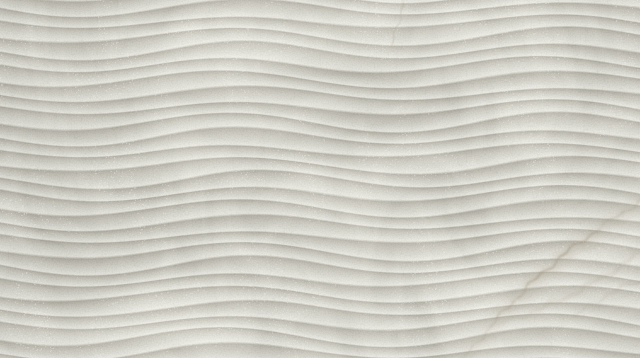
A WebGL 1 fragment shader for this texture:

```glsl
precision highp float;
uniform vec2 u_resolution;

const float TAU = 6.2831853;
const float ASPECT = 1.79;

// Relief
const float RIDGES = 25.0;
const float RIDGE_SHIFT = -0.4;
const float WAVES = 2.0;
const float CREST_X = 0.375;
const float WAVE_HEIGHT = 0.0215;
const float SWELLING = 0.13;
const float LIP = 0.16;
const float SHADE_CURVE = 0.78;

// Stone
const vec3 GROOVE = vec3(0.710, 0.700, 0.658);
const vec3 CREST = vec3(0.928, 0.928, 0.902);
const vec3 FLECK = vec3(0.93, 0.93, 0.91);
const vec3 VEIN = vec3(0.62, 0.57, 0.49);
const float CLOUD_DEPTH = 0.034;
const float SLOPE_DEPTH = 0.010;
const float GRAIN_DEPTH = 0.045;
const float GRAIN_SCALE = 210.0;
const float FLECK_SCALE = 125.0;

vec2 hash2(vec2 p) {
  vec2 q = vec2(dot(p, vec2(127.1, 311.7)), dot(p, vec2(269.5, 183.3)));
  return fract(sin(q) * 43758.545);
}

// Distance to the nearest scattered point, and that point's random value
vec2 cellular(vec2 p) {
  vec2 cell = floor(p);
  vec2 nearest = vec2(8.0, 0.0);
  for (int j = -1; j <= 1; j++) {
    for (int i = -1; i <= 1; i++) {
      vec2 id = cell + vec2(float(i), float(j));
      float d = length(id + hash2(id) - p);
      if (d < nearest.x) nearest = vec2(d, hash2(id + 57.0).x);
    }
  }
  return nearest;
}

// Layered sines, about -1 to 1
float clouds(vec2 p) {
  float sum = 0.0;
  float weight = 0.5;
  for (int i = 0; i < 5; i++) {
    p = mat2(0.8, 0.6, -0.6, 0.8) * p * 1.7 + 1.3;
    p += 0.6 * sin(p.yx * 1.3);
    sum += weight * sin(p.x) * sin(p.y);
    weight *= 0.75;
  }
  return sum;
}

// Bowed, ragged streak from a to b
float vein(vec2 p, vec2 a, vec2 b, float bow, float width) {
  vec2 span = b - a;
  float len = length(span);
  vec2 dir = span / len;
  float along = dot(p - a, dir);
  float side = dot(p - a, vec2(-dir.y, dir.x));
  float h = along / len;
  side -= bow * sin(0.5 * TAU * h);
  side -= 0.004 * sin(along * 47.0) + 0.003 * sin(along * 113.0 + 1.0);
  float ends = smoothstep(-0.05, 0.08, h) * (1.0 - smoothstep(0.92, 1.05, h));
  return ends * exp(-side * side / (width * width));
}

// Ridge shade: 0 in the groove, rising downward to 1 at the lip
float ridgeShade(vec2 uv) {
  float drift = 0.015 * sin(uv.y * 9.0 + 1.0) + 0.006 * sin(uv.y * 23.0);
  float wave = WAVE_HEIGHT * cos(TAU * WAVES * (uv.x - CREST_X + drift));
  float row = (uv.y - wave) * RIDGES + RIDGE_SHIFT;
  // Neighbouring ridges swell and narrow along their length
  row += SWELLING * sin(row * 2.1 + uv.x * 9.0);
  row += 0.5 * SWELLING * sin(row * 1.3 - uv.x * 14.0 + 2.0);
  float t = 1.0 - fract(row);
  float lip = max(LIP, 1.5 * RIDGES / u_resolution.y);
  return pow(t, SHADE_CURVE) * (1.0 - smoothstep(1.0 - lip, 1.0, t));
}

void main() {
  vec2 uv = gl_FragCoord.xy / u_resolution;
  vec2 p = uv * vec2(ASPECT, 1.0);
  float cloud = clouds(p * 3.0);
  float patches = clouds(p * 7.0 + 9.0);

  // Carved ridges, softer where the stone is cloudy
  float shade = ridgeShade(uv);
  shade = mix(shade, 0.58, clamp(0.08 + 0.12 * cloud, 0.0, 0.3));
  vec3 color = mix(GROOVE, CREST, shade);

  // Mottling, grain, falling slopes in shade and dimmer left edge
  color += CLOUD_DEPTH * (cloud + 0.4 * patches);
  color += GRAIN_DEPTH * (0.45 - cellular(p * GRAIN_SCALE).x);
  color -= SLOPE_DEPTH * sin(TAU * WAVES * (uv.x - CREST_X));
  color -= 0.03 * (1.0 - smoothstep(0.0, 0.35, uv.x));

  // Pale flecks gathered in patches
  vec2 spot = cellular(p * FLECK_SCALE + 0.5 * cloud);
  float radius = 0.1 + 0.2 * fract(spot.y * 17.0);
  float fleck = 1.0 - smoothstep(radius * 0.5, radius + 0.15, spot.x);
  fleck *= step(0.65, spot.y) * smoothstep(-0.3, 0.6, patches);
  color = mix(color, FLECK, 0.4 * fleck);

  // Brown veins in the lower right, hairline crack at the top
  float breaks = 0.65 + 0.5 * patches;
  float stain = 0.30 * vein(p, vec2(1.29, -0.01), vec2(1.81, 0.45), 0.035, 0.005);
  stain += 0.20 * vein(p, vec2(1.29, -0.01), vec2(1.81, 0.45), 0.03, 0.024);
  stain += 0.18 * vein(p, vec2(1.38, 0.09), vec2(1.80, 0.30), -0.02, 0.008);
  stain += 0.16 * vein(p, vec2(1.60, 0.11), vec2(1.80, 0.22), 0.01, 0.006);
  stain += 0.22 * vein(p, vec2(1.125, 1.0), vec2(1.095, 0.87), 0.004, 0.003);
  color = mix(color, VEIN, clamp(stain * breaks, 0.0, 1.0));

  gl_FragColor = vec4(color, 1.0);
}
```
